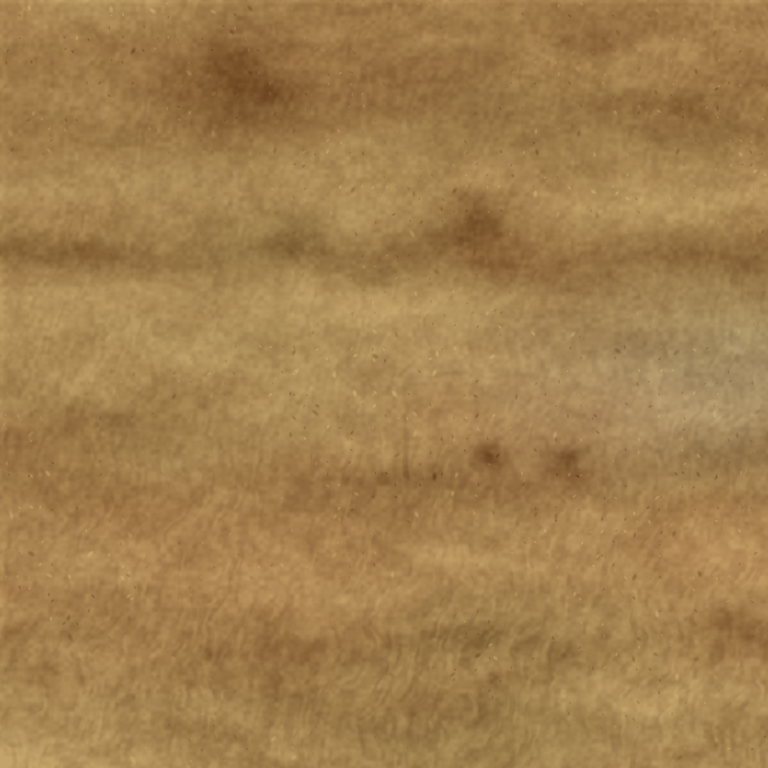
Reproduce this texture procedurally as a three.js fragment shader.

```glsl
// Weathered golden-brown surface, like dry grass or worn wood: soft horizontal
// bands from stretched fractal noise, smoky dark blotches, fine slanted fibres,
// scattered flecks and one faint upright seam.
varying vec2 vUv;

float hash(vec2 p) {
  vec3 q = fract(vec3(p.xyx) * 0.1031);
  q += dot(q, q.yzx + 33.33);
  return fract((q.x + q.y) * q.z);
}

float noise(vec2 p) {
  vec2 i = floor(p), f = fract(p);
  f = f * f * f * (f * (f * 6.0 - 15.0) + 10.0);
  return mix(mix(hash(i), hash(i + vec2(1.0, 0.0)), f.x),
             mix(hash(i + vec2(0.0, 1.0)), hash(i + vec2(1.0, 1.0)), f.x), f.y);
}

// Fractal noise centred on zero
float fbm(vec2 p) {
  float sum = 0.0, amp = 0.5;
  for (int i = 0; i < 5; i++) {
    sum += amp * (noise(p) - 0.5);
    p = mat2(0.98, 0.17, -0.17, 0.98) * p * 2.03 + 17.3;
    amp *= 0.5;
  }
  return sum;
}

// Soft horizontal band
float band(float y, float centre, float width) {
  float d = (y - centre) / width;
  return exp(-d * d);
}

// Soft elliptical stain
float blotch(vec2 p, vec2 centre, vec2 radius) {
  vec2 d = (p - centre) / radius;
  return exp(-dot(d, d));
}

// Short slanted flecks, at most one per cell; the sign gives light or dark
float flecks(vec2 p, float cells, float density, float seed) {
  vec2 cell = floor(p * cells), f = fract(p * cells);
  vec2 d = f - 0.35 - 0.3 * vec2(hash(cell + seed), hash(cell + seed + 41.7));
  float angle = 0.5 + 2.2 * hash(cell + seed + 7.1);
  vec2 along = vec2(cos(angle), sin(angle));
  vec2 local = vec2(dot(d, along), dot(d, vec2(-along.y, along.x)));
  float size = 0.6 + 0.6 * hash(cell + seed + 3.9);
  float shape = 1.0 - smoothstep(0.2, 1.0, length(local / (vec2(0.24, 0.13) * size)));
  float pick = hash(cell + seed + 23.3);
  return shape * step(pick, density) * (pick < density * 0.4 ? 1.0 : -1.0);
}

void main() {
  vec2 p = vUv;
  vec2 warped = p + vec2(0.08, 0.04) * vec2(fbm(p * 9.0 + 3.0), fbm(p * 12.0 + 31.0));
  warped.y += 0.03 * fbm(vec2(p.x * 4.0, p.y * 2.0) + 60.0);

  // Broad light and dark bands
  float tone = 0.71 + 0.75 * fbm(warped * vec2(2.3, 9.0) + 5.0)
             + 0.55 * fbm(warped * vec2(8.0, 22.0) + 12.0);
  float y = warped.y;
  tone += 0.14 * band(y, 0.75, 0.04) + 0.10 * band(y, 0.55, 0.07)
        + 0.13 * band(y, 0.27, 0.05) + 0.06 * band(y, 0.03, 0.06);
  tone -= 0.15 * band(y, 0.665, 0.03) + 0.10 * band(y, 0.40, 0.04)
        + 0.13 * band(y, 0.15, 0.045) + 0.17 * band(y, 0.88, 0.07);

  // Smoky stains, broken up by noise
  float stain = blotch(warped, vec2(0.40, 0.68), vec2(0.06, 0.025))
              + blotch(warped, vec2(0.61, 0.69), vec2(0.06, 0.04))
              + 0.7 * blotch(warped, vec2(0.31, 0.88), vec2(0.05, 0.08))
              + 0.7 * blotch(warped, vec2(0.90, 0.85), vec2(0.14, 0.04))
              + 0.6 * blotch(warped, vec2(0.60, 0.175), vec2(0.10, 0.025))
              + 0.8 * blotch(warped, vec2(0.95, 0.18), vec2(0.09, 0.03))
              + 0.5 * blotch(warped, vec2(0.04, 0.66), vec2(0.10, 0.02));
  for (int i = 0; i < 2; i++) {
    vec2 centre = vec2(0.64 + 0.105 * float(i), 0.402);
    stain += 1.3 * blotch(p + 0.5 * (warped - p), centre, vec2(0.022, 0.019));
  }
  tone -= 0.52 * stain * (0.9 + 1.4 * fbm(p * vec2(22.0, 34.0)));

  // Uneven leaning fibres, stronger towards the bottom, over a grainy mottle
  vec2 fibre = vec2(p.x - 0.22 * p.y + 0.05 * fbm(p * 14.0), p.y + 0.04 * fbm(p * 23.0 + 8.0));
  float fibreAmount = mix(0.26, 0.15, smoothstep(0.15, 0.7, p.y));
  tone += fibreAmount * (noise(fibre * vec2(160.0, 62.0)) - 0.5);
  tone += 0.30 * fbm(p * vec2(42.0, 55.0) + 70.0);
  tone += 0.20 * (noise(p * vec2(150.0, 170.0)) - 0.5);
  float tufts = noise(fibre * vec2(60.0, 26.0) + 9.0) + 0.8 * fbm(p * vec2(9.0, 14.0) + 2.0);
  tone -= 0.28 * smoothstep(0.65, 1.1, tufts) * band(y, 0.12, 0.06);

  // Flecks gather in patches
  float patches = smoothstep(-0.10, 0.18, fbm(p * vec2(4.0, 8.0) + 80.0));
  tone += (0.08 + 0.28 * patches) * flecks(p, 38.0, 0.20, 2.0);
  tone += (0.08 + 0.24 * patches) * flecks(p + 0.013, 67.0, 0.20, 90.0);

  // Faint upright seam with a broken ledge at its top
  float seamX = abs(p.x - 0.528 - 0.008 * fbm(vec2(3.0, p.y * 25.0)));
  float seam = (1.0 - smoothstep(0.001, 0.006, seamX))
             * smoothstep(0.30, 0.42, p.y) * (1.0 - smoothstep(0.50, 0.515, p.y));
  float ledge = band(p.y, 0.512 + 0.02 * fbm(p * 20.0), 0.004) * noise(p * 45.0)
              * smoothstep(0.52, 0.54, p.x) * (1.0 - smoothstep(0.60, 0.85, p.x));
  tone -= 0.35 * seam * noise(vec2(1.0, p.y * 60.0)) + 0.25 * ledge;

  // Pale rim along the top and left edges
  tone += 0.18 * smoothstep(0.993, 0.999, p.y) + 0.08 * (1.0 - smoothstep(0.002, 0.009, p.x));

  // Brown to straw, drifting between olive and orange, greyer at the right
  vec3 color = mix(vec3(0.47, 0.325, 0.165), vec3(0.72, 0.585, 0.37), clamp(tone, -0.25, 1.2));
  float warmth = 1.8 * fbm(warped * vec2(3.0, 7.0) + 44.0) + 0.4 * band(y, 0.28, 0.10)
               + 0.3 * band(y, 0.90, 0.12) - 0.5 * band(y, 0.56, 0.09) - 0.3 * band(y, 0.05, 0.07);
  color += vec3(0.014, -0.014, -0.008) * clamp(warmth, -1.0, 1.0);
  float grey = blotch(warped, vec2(0.98, 0.50), vec2(0.30, 0.10));
  color += grey * vec3(-0.01, 0.01, 0.055);
  gl_FragColor = vec4(color, 1.0);
}
```
